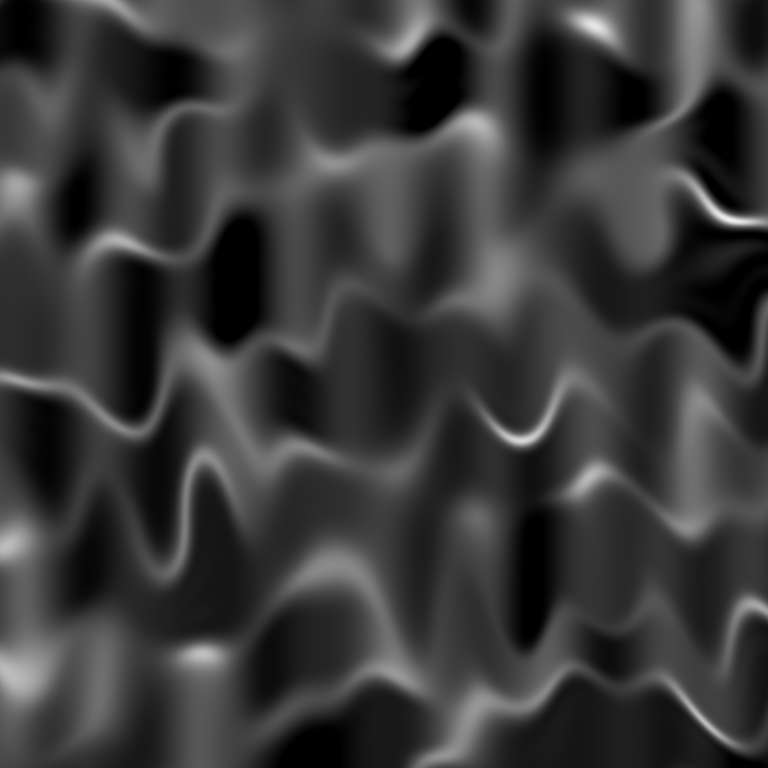
Give the GLSL for this texture, as a WebGL 1 fragment shader.

```glsl
precision highp float;
uniform vec2 u_resolution;

const float TAU = 6.28318;
const int WAVES = 44;

float hash(float n) {
  return fract(sin(n * 12.9898) * 43758.545);
}

// Sum of random plane waves with unit variance: x = value, y = slope along y.
// maxFreq is the highest number of cycles per canvas on each axis.
vec2 waveField(vec2 p, vec2 maxFreq, float seed) {
  vec2 sum = vec2(0.0);
  for (int i = 0; i < WAVES; i++) {
    float id = float(i) + seed;
    float angle = TAU * hash(id);
    float radius = sqrt(mix(0.08, 1.0, hash(id + 71.3)));
    vec2 k = TAU * maxFreq * radius * vec2(cos(angle), sin(angle));
    float phase = dot(k, p) + TAU * hash(id + 153.7);
    sum += vec2(cos(phase), -k.y * sin(phase));
  }
  return sum * sqrt(2.0 / float(WAVES));
}

void main() {
  vec2 p = gl_FragCoord.xy / u_resolution.y;

  // Bend level ridges into arches and valleys
  p.y += 0.025 * waveField(p, vec2(10.5, 5.0), 11.0).x;

  // Pinch crests into thin folds and stretch hollows into tall ovals
  p.y -= 0.0007 * waveField(p, vec2(9.0, 8.0), 307.0).y;
  float height = waveField(p, vec2(9.0, 8.0), 307.0).x;

  // Grey tone with brightened crests
  float crest = max(height, 0.0);
  float tone = 0.257 + 0.11 * height + 0.034 * crest * crest;
  gl_FragColor = vec4(vec3(clamp(tone, 0.0, 1.0)), 1.0);
}
```
